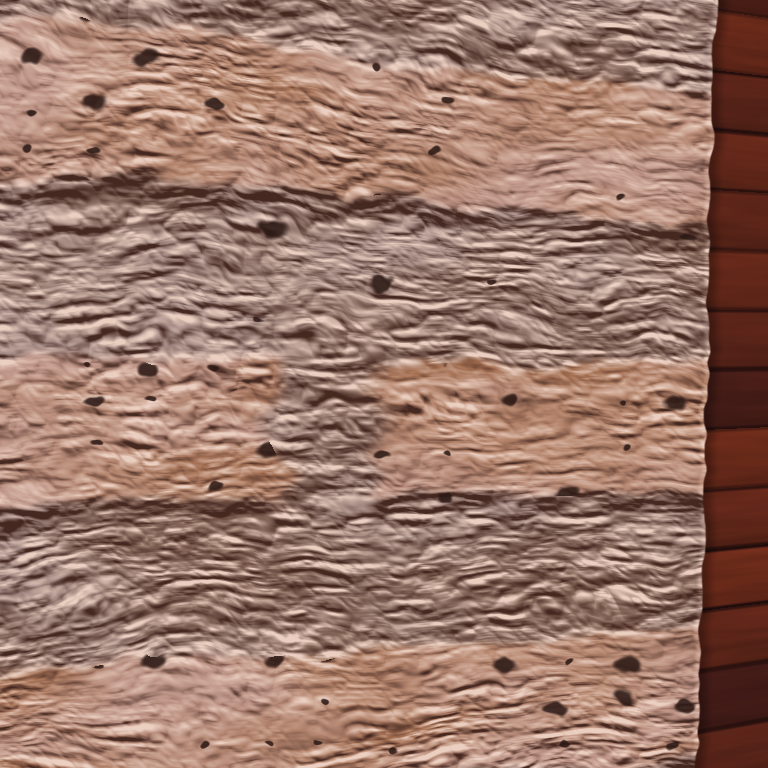
This texture is drawn by a WebGL 2 fragment shader. Its source:

```glsl
#version 300 es
precision highp float;
// Weathered layered stone wall beside a strip of dark red planks.
// Fanning strata alternate smooth pitted slabs with flaky grey rock; stretched
// billow noise gives the relief, lit from above by a height difference.

uniform vec2 u_resolution;
out vec4 fragColor;

#define STRATA_PERIOD 0.38
#define SLAB_HALF 0.092
#define STRATA_FAN 0.22
#define FLAKE_FREQ vec2(21.0, 62.0)
#define FLAKE_CONTRAST 2.9
#define SLAB_CONTRAST 1.5
#define LIGHT_STEP vec2(-0.0015, 0.0055)
#define PIT_GRID vec2(13.0, 18.0)
#define PIT_DENSITY 0.36
#define PLANK_HEIGHT 0.078
#define SHADOW vec3(0.27, 0.155, 0.125)
#define CREAM vec3(0.92, 0.81, 0.755)

float hash(vec2 p) {
    vec3 q = fract(vec3(p.xyx) * 0.1031);
    q += dot(q, q.yzx + 33.33);
    return fract((q.x + q.y) * q.z);
}

float noise(vec2 p) {
    vec2 i = floor(p), f = fract(p);
    f = f * f * (3.0 - 2.0 * f);
    return mix(mix(hash(i), hash(i + vec2(1, 0)), f.x),
               mix(hash(i + vec2(0, 1)), hash(i + vec2(1, 1)), f.x), f.y);
}

// Signed noise of two octaves, roughly -0.5 to 0.5
float drift(vec2 p) {
    return 0.65 * noise(p) + 0.35 * noise(p * 2.3 + 17.0) - 0.5;
}

// Flaky height: rounded lumps parted by thin creases
float flakes(vec2 p) {
    float height = 0.0, amp = 0.5;
    vec2 q = p * FLAKE_FREQ;
    for (int i = 0; i < 3; i++) {
        height += amp * abs(2.0 * noise(q) - 1.0);
        q = q * 1.9 + vec2(0.35 * q.y + 11.0, 5.0);
        amp *= 0.58;
    }
    return height;
}

// Coverage of small dark holes, at most one in each cell
float pits(vec2 p, float density) {
    vec2 g = p * PIT_GRID, cell = floor(g);
    vec2 centre = 0.35 + 0.3 * vec2(hash(cell), hash(cell + 31.0));
    float size = mix(0.35, 1.1, pow(hash(cell + 57.0), 2.0));
    float d = length((fract(g) - centre) / vec2(0.22, 0.2)) / size;
    return smoothstep(1.2, 0.65, d) * step(hash(cell + 83.0), density);
}

vec3 planks(vec2 p, float fromEdge) {
    float slope = 0.2 - 0.35 * p.y;
    float r = (p.y - slope * (p.x - 0.93)) / PLANK_HEIGHT + 0.35;
    float row = floor(r), f = fract(r);
    vec3 wood = mix(vec3(0.23, 0.095, 0.085), vec3(0.43, 0.17, 0.10), hash(vec2(row, 4.0)));
    wood *= 0.9 + 0.2 * f + 0.2 * drift(vec2(p.x * 12.0, r * 9.0));
    float seam = smoothstep(0.07, 0.015, min(f, 1.0 - f));
    wood = mix(wood, vec3(0.10, 0.04, 0.04), seam * mix(0.35, 0.95, hash(vec2(row, 9.0))));
    return wood * mix(0.7, 1.0, smoothstep(0.0, 0.02, fromEdge));
}

vec3 stone(vec2 p, float fromEdge) {
    // Strata: position across the nearest slab, with ragged outlines
    float v = p.y + (p.x - 0.5) * STRATA_FAN * (p.y - 0.45);
    float s = (v - 0.45) / STRATA_PERIOD, row = floor(s + 0.5);
    float across = (s - row) * STRATA_PERIOD
                 + 0.05 * drift(p * vec2(5.0, 4.0)) + 0.016 * drift(p * vec2(24.0, 30.0));
    float joint = abs(p.x - 0.43 - 0.6 * row) - 0.06 + 0.09 * drift(p * vec2(9.0, 16.0) + 40.0);
    float beside = smoothstep(-0.01, 0.03, joint);
    float slab = smoothstep(-0.006, 0.008, SLAB_HALF - abs(across)) * beside;

    // Relief along bedding planes that wander slightly
    vec2 q = vec2(p.x, v + 0.06 * drift(p * vec2(4.0, 5.0)) + 0.016 * drift(p * vec2(15.0, 22.0)));
    float height = flakes(q);
    float relief = height - flakes(q + LIGHT_STEP);
    float wear = slab * smoothstep(-0.25, 0.1, drift(p * vec2(7.0, 13.0) + 60.0));
    float light = relief * mix(FLAKE_CONTRAST, SLAB_CONTRAST, wear) + 0.5 * (height - 0.33);
    light += 0.5 * drift(p * vec2(10.0, 26.0) + 8.0) + 0.08 * slab;

    // Bright lip on top of each slab, soft shade below it
    float lip = (across - SLAB_HALF) / 0.005, under = -across - SLAB_HALF;
    light += 0.75 * beside * exp(-lip * lip) * noise(p * vec2(14.0, 5.0));
    light -= 0.65 * beside * smoothstep(-0.004, 0.006, under) * smoothstep(0.045, 0.005, under);

    // Mineral colours: grey flakes, pink to tan slabs, rusty streaks
    float tint = smoothstep(-0.3, 0.3, drift(p * vec2(4.0, 9.0) + 23.0));
    vec3 grey = mix(vec3(0.53, 0.41, 0.36), vec3(0.65, 0.55, 0.525), tint);
    vec3 tan_ = mix(vec3(0.70, 0.51, 0.41), vec3(0.735, 0.575, 0.525), tint);
    float rust = smoothstep(0.0, 0.3, drift(q * vec2(3.0, 15.0) + 71.0));
    tan_ = mix(tan_, vec3(0.60, 0.385, 0.26), 0.75 * rust);
    vec3 base = mix(grey, tan_, slab);

    // Light, holes and the worn outer edge
    light += 0.35 * smoothstep(0.009, 0.002, fromEdge) - 0.15 * smoothstep(0.05, 0.01, fromEdge);
    vec3 col = mix(base, CREAM, clamp(light, 0.0, 1.0));
    col = mix(col, SHADOW, clamp(-light, 0.0, 1.0));
    vec2 bent = p + 0.014 * vec2(drift(p * 45.0), drift(p * 45.0 + 90.0));
    float hole = pits(bent, PIT_DENSITY * mix(0.25, 1.0, slab));
    return mix(col, vec3(0.17, 0.095, 0.08), 0.88 * hole);
}

void main() {
    vec2 p = gl_FragCoord.xy / u_resolution;
    float pixel = 1.0 / u_resolution.x;
    float edge = 0.907 + 0.025 * p.y + 0.012 * drift(vec2(3.0, p.y * 28.0));
    float fromEdge = p.x - edge;
    float cover = smoothstep(-1.2 * pixel, 1.2 * pixel, fromEdge);
    fragColor = vec4(mix(stone(p, -fromEdge), planks(p, fromEdge), cover), 1.0);
}
```
